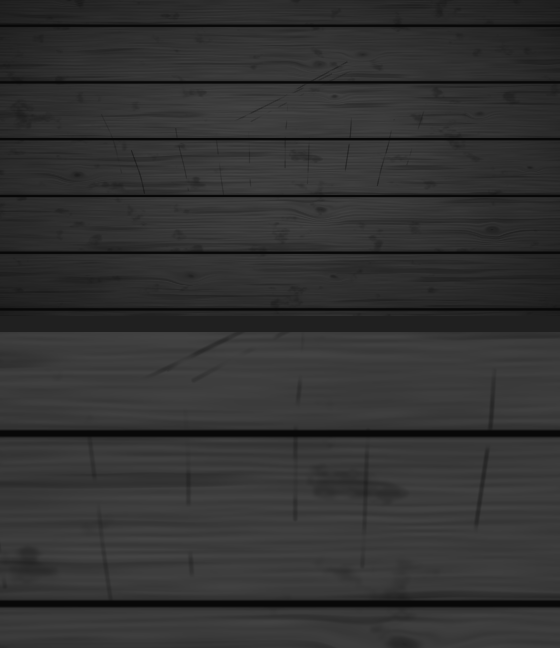
Top, the full canvas; bottom, a detail of the centre.
Write a WebGL 1 fragment shader that draws this texture.

```glsl
precision highp float;

uniform vec2 u_resolution;

const float PITCH = 0.1796;       // board height, canvas height = 1
const float FIRST_SEAM = 0.0208;
const vec3 WOOD = vec3(0.243);
const vec3 GAP = vec3(0.03);

float hash(vec2 p) {
  vec3 q = fract(p.xyx * 0.1031);
  q += dot(q, q.yzx + 33.33);
  return fract((q.x + q.y) * q.z);
}

float noise(vec2 p) {
  vec2 i = floor(p);
  vec2 f = fract(p);
  f = f * f * (3.0 - 2.0 * f);
  float low = mix(hash(i), hash(i + vec2(1.0, 0.0)), f.x);
  float high = mix(hash(i + vec2(0.0, 1.0)), hash(i + 1.0), f.x);
  return mix(low, high, f.y);
}

float fbm(vec2 p) {
  float sum = 0.0;
  float amp = 0.5;
  for (int i = 0; i < 4; i++) {
    sum += amp * noise(p);
    p = p * 2.03 + 17.1;
    amp *= 0.5;
  }
  return sum;
}

float segment(vec2 p, vec2 a, vec2 b) {
  vec2 ab = b - a;
  float t = clamp(dot(p - a, ab) / dot(ab, ab), 0.0, 1.0);
  return length(p - a - ab * t);
}

// Grain height (x) bent into rings near knots, and knot darkness (y)
vec2 knots(vec2 p, float board, float aspect) {
  float height = p.y + 0.022 * (fbm(vec2(p.x * 2.2, p.y * 9.0 + board * 7.0)) - 0.5);
  float dark = 0.0;
  for (int i = 0; i < 2; i++) {
    vec2 seed = vec2(board + 11.0, float(i) * 5.0 + 3.0);
    vec2 center = vec2(hash(seed) * aspect, PITCH * mix(0.25, 0.8, hash(seed + 9.0)));
    float size = mix(0.012, 0.03, hash(seed + 23.0));
    vec2 d = (p - center) * vec2(0.55, 1.0);
    d += 0.006 * (vec2(noise(p * 40.0), noise(p * 40.0 + 50.0)) - 0.5);
    float r = length(d);
    height = mix(height, center.y + r, exp(-r * r / (size * size)));
    dark += exp(-r * r / (size * size * 0.12));
  }
  return vec2(height, dark);
}

// Growth lines, fine fibres and long dark streaks around zero
float grain(vec2 p, float height, float board) {
  float shift = board * 13.7 + 40.0;
  float wander = 3.0 * noise(vec2(p.x * 3.0, height * 30.0 + shift));
  float rings = sin(height * 620.0 + wander + shift);
  float ringFade = smoothstep(0.3, 0.7, fbm(vec2(p.x * 2.0 + shift, height * 25.0)));
  float fibres = noise(vec2(p.x * 14.0 + shift, height * 260.0)) - 0.5;
  float streak = smoothstep(0.68, 0.9, noise(vec2(p.x * 3.5 + shift, height * 110.0)));
  return 0.055 * rings * ringFade + 0.13 * fibres - 0.16 * streak;
}

// Steep scratches fanning out from the middle, with a few slanted ones
float scratches(vec2 p, float aspect) {
  float mark = 0.0;
  for (int i = 0; i < 13; i++) {
    float n = float(i);
    float slanted = step(9.5, n);
    vec2 jitter = vec2(hash(vec2(n, 4.0)), hash(vec2(n, 31.0))) - 0.5;
    float x = aspect * (0.2 + 0.06 * n + 0.035 * jitter.x);
    vec2 steep = vec2((x - 0.5 * aspect) * 0.65, 1.0) * (0.09 + 0.06 * jitter.x);
    vec2 center = vec2(x, 0.51 + 0.16 * jitter.y);
    center = mix(center, vec2(aspect * (0.5 + 0.12 * jitter.x), 0.67 + 0.1 * jitter.y), slanted);
    vec2 reach = mix(steep, vec2(0.16, 0.07 + 0.04 * jitter.y), slanted);
    vec2 bent = p + vec2(0.012 * (noise(p * 9.0 + n * 5.0) - 0.5), 0.0);
    float d = segment(bent, center - reach, center + reach);
    float broken = smoothstep(0.25, 0.6, noise(p * 38.0 + n * 7.0));
    float strength = mix(0.12, 0.34, hash(vec2(n, 71.0)));
    mark = max(mark, strength * broken * (1.0 - smoothstep(0.0006, 0.0038, d)));
  }
  return mark;
}

void main() {
  float aspect = u_resolution.x / u_resolution.y;
  vec2 p = gl_FragCoord.xy / u_resolution.y;

  // Boards
  float row = (p.y - FIRST_SEAM) / PITCH;
  float board = floor(row);
  float v = fract(row);
  vec2 local = vec2(p.x, v * PITCH);
  vec2 knot = knots(local, board, aspect);

  // Wood tone and wear
  float tone = 1.0 + grain(local, knot.x, board);
  tone *= 0.97 + 0.06 * hash(vec2(board + 5.0, 2.0));
  tone *= 1.0 - 0.3 * min(knot.y, 1.0);
  tone *= 0.92 + 0.16 * fbm(p * vec2(4.0, 9.0));
  tone *= 1.0 - 0.22 * smoothstep(0.62, 0.8, fbm(p * vec2(16.0, 24.0) + 60.0));
  tone *= 1.0 - scratches(p, aspect);

  // Bevel and seam
  float below = (1.0 - v) * PITCH;
  float edge = min(v * PITCH, below);
  tone *= mix(0.82, 1.0, smoothstep(0.003, 0.014, edge));
  tone += 0.1 * exp(-pow((below - 0.0075) / 0.0018, 2.0));
  float gap = 1.0 - smoothstep(0.002, 0.0052, edge);

  // Light falls off toward the corners
  vec2 c = 2.0 * gl_FragCoord.xy / u_resolution - 1.0;
  float light = exp(-0.37 * dot(c, c));
  vec3 color = mix(WOOD * tone * light, GAP, gap);
  gl_FragColor = vec4(color, 1.0);
}
```
